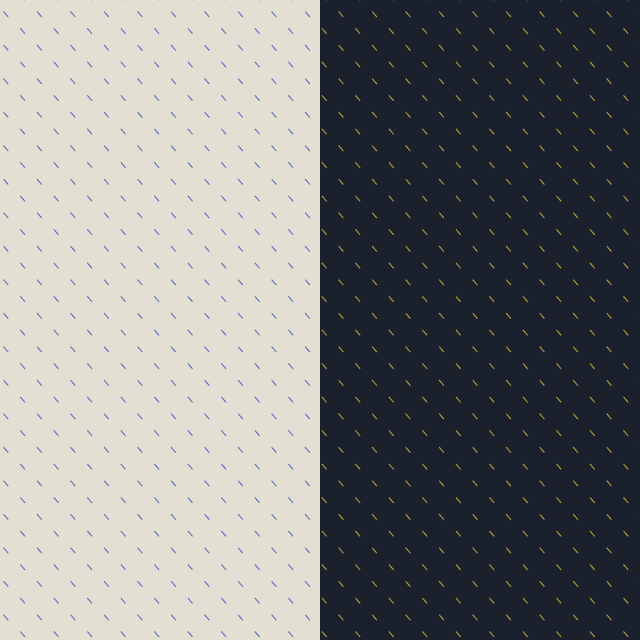
Give the GLSL for this pattern, as a WebGL 2 fragment shader.

```glsl
#version 300 es
precision highp float;
// Staggered slanted dashes: blue on cream at left, gold on navy at right.

#define PERIOD 0.05236              // spacing of dashes along a row
#define ORIGIN vec2(0.0092, 0.9777) // centre of the top left dash
#define DASH_HALF vec2(0.0037, -0.0043) // half of the dash, centre to lower end
#define DASH_WIDTH 0.0017
#define SPLIT 0.5                   // where the ground changes colour
#define CREAM vec3(0.896, 0.873, 0.828)
#define NAVY vec3(0.104, 0.129, 0.172)
#define BLUE vec3(0.34, 0.43, 0.74)
#define GOLD vec3(0.72, 0.62, 0.25)

uniform vec2 u_resolution;
out vec4 fragColor;

// Offset from the nearest dash centre; odd rows shift by half a period
vec2 staggeredCell(vec2 p) {
    float rowHeight = 0.5 * PERIOD;
    float row = floor(p.y / rowHeight + 0.5);
    float column = p.x / PERIOD - 0.5 * mod(row, 2.0);
    return vec2((fract(column + 0.5) - 0.5) * PERIOD, p.y - row * rowHeight);
}

// Antialiased coverage of a band of the given half width
float band(float distanceToAxis, float halfWidth, float pixel) {
    return clamp((halfWidth - abs(distanceToAxis)) / pixel + 0.5, 0.0, 1.0);
}

// Square-ended slanted stroke centred on the cell
float dash(vec2 p, float pixel) {
    float halfLength = length(DASH_HALF);
    vec2 along = DASH_HALF / halfLength;
    vec2 across = vec2(-along.y, along.x);
    return band(dot(p, along), halfLength, pixel)
         * band(dot(p, across), 0.5 * DASH_WIDTH, pixel);
}

void main() {
    vec2 uv = gl_FragCoord.xy / u_resolution;
    float pixel = 1.0 / min(u_resolution.x, u_resolution.y);

    // Two grounds, each with its own ink
    float rightSide = clamp((uv.x - SPLIT) / pixel + 0.5, 0.0, 1.0);
    vec3 ground = mix(CREAM, NAVY, rightSide);
    vec3 ink = mix(BLUE, GOLD, rightSide);

    // Dashes run unbroken across both halves
    float coverage = dash(staggeredCell(uv - ORIGIN), pixel);
    fragColor = vec4(mix(ground, ink, coverage), 1.0);
}
```
